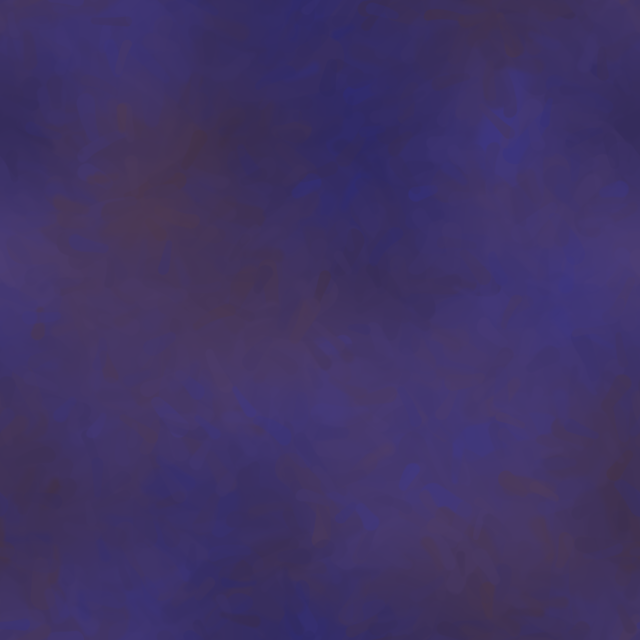
Give the GLSL for this texture, as a WebGL 2 fragment shader.

```glsl
#version 300 es
precision highp float;

uniform vec2 u_resolution;
out vec4 fragColor;

#define LAYERS 6
#define FIRST_GRID 6.0
#define GRID_STEP 3.0
#define FIELD_CELLS 4.0
#define MEAN_COLOR vec3(0.251, 0.201, 0.387)
#define TONE_AXIS vec3(-0.034, -0.009, 0.088)
#define LIGHT_CONTRAST 0.30
#define TONE_JITTER 0.75
#define ANGLE_JITTER 0.9
#define OPACITY_MIN 0.25
#define OPACITY_MAX 0.8

float hash(vec2 p, float seed) {
    return fract(sin(dot(p, vec2(127.1, 311.7)) + seed * 74.7) * 43758.5453);
}

// Value noise that wraps after a whole number of cells
float wrapNoise(vec2 uv, float cells, float seed) {
    vec2 p = uv * cells;
    vec2 i = floor(p);
    vec2 f = p - i;
    f = f * f * (3.0 - 2.0 * f);
    vec2 a = mod(i, cells);
    vec2 b = mod(i + 1.0, cells);
    return mix(mix(hash(a, seed), hash(vec2(b.x, a.y), seed), f.x),
               mix(hash(vec2(a.x, b.y), seed), hash(b, seed), f.x), f.y);
}

// Broad drift between warm plum (negative) and blue violet (positive)
float toneField(vec2 uv) {
    float broad = wrapNoise(uv, FIELD_CELLS, 1.0);
    float medium = wrapNoise(uv, FIELD_CELLS * 2.0 + 1.0, 2.0);
    return (broad * 0.68 + medium * 0.32 - 0.5) * 2.0;
}

vec3 paintColor(vec2 uv, float toneShift, float lightShift) {
    float light = wrapNoise(uv, FIELD_CELLS + 1.0, 3.0) - 0.5 + lightShift;
    vec3 color = MEAN_COLOR + TONE_AXIS * (toneField(uv) + toneShift);
    return color * (1.0 + LIGHT_CONTRAST * light);
}

// Strokes run across the borders of the colour areas
float strokeAngle(vec2 uv) {
    const float e = 0.02;
    float here = toneField(uv);
    vec2 slope = vec2(toneField(uv + vec2(e, 0.0)), toneField(uv + vec2(0.0, e))) - here;
    return atan(slope.y, slope.x + 1e-5);
}

// Rounded stroke, narrower at its tail
float strokeDistance(vec2 p, float halfLength, float radius) {
    float x = clamp(p.x, -halfLength, halfLength);
    float along = x / halfLength * 0.5 + 0.5;
    return length(p - vec2(x, 0.0)) - radius * mix(0.6, 1.0, along);
}

vec3 paintLayer(vec3 color, vec2 uv, float grid, float layer) {
    vec2 p = uv * grid;
    vec2 home = floor(p);
    float flip = mod(layer, 2.0) * 2.0 - 1.0;
    float pixel = grid / min(u_resolution.x, u_resolution.y);
    float seed = 10.0 + layer * 11.0;

    for (int j = -1; j <= 1; j++) {
        for (int i = -1; i <= 1; i++) {
            vec2 cell = home + flip * vec2(i, j);
            vec2 id = mod(cell, grid);
            vec2 center = cell + vec2(hash(id, seed), hash(id, seed + 1.0));
            vec2 d = p - center;
            if (dot(d, d) > 1.0) continue;

            // Shape
            vec2 source = center / grid;
            float angle = strokeAngle(source) + (hash(id, seed + 2.0) - 0.5) * 2.0 * ANGLE_JITTER;
            vec2 axis = vec2(cos(angle), sin(angle));
            vec2 q = vec2(dot(d, axis), dot(d, vec2(-axis.y, axis.x)));
            q.y += (hash(id, seed + 3.0) - 0.5) * 0.5 * q.x * q.x;
            float halfLength = mix(0.25, 0.55, hash(id, seed + 4.0));
            float radius = mix(0.14, 0.28, hash(id, seed + 5.0));
            float edge = pixel + 0.12 * pow(hash(id, seed + 6.0), 3.0);
            float dist = strokeDistance(q, halfLength, radius);
            dist += (wrapNoise(uv, 48.0, 4.0) - 0.5) * 0.05;
            float cover = 1.0 - smoothstep(-edge, edge, dist);

            // Pigment, mostly close to its surroundings with rare accents
            float shift = hash(id, seed + 7.0) * 2.0 - 1.0;
            float lightShift = (hash(id, seed + 8.0) - 0.5) * 0.35;
            vec3 pigment = paintColor(source, TONE_JITTER * shift * shift * shift, lightShift);
            float opacity = mix(OPACITY_MIN, OPACITY_MAX, hash(id, seed + 9.0));
            opacity *= 1.0 - 0.3 * smoothstep(-0.5, 0.5, -q.x);
            color = mix(color, pigment, cover * opacity);
        }
    }
    return color;
}

void main() {
    vec2 uv = gl_FragCoord.xy / u_resolution;
    vec3 color = paintColor(uv, 0.0, 0.0);
    for (int k = 0; k < LAYERS; k++) {
        float layer = float(k);
        color = paintLayer(color, uv, FIRST_GRID + GRID_STEP * layer, layer);
    }
    fragColor = vec4(color, 1.0);
}
```
